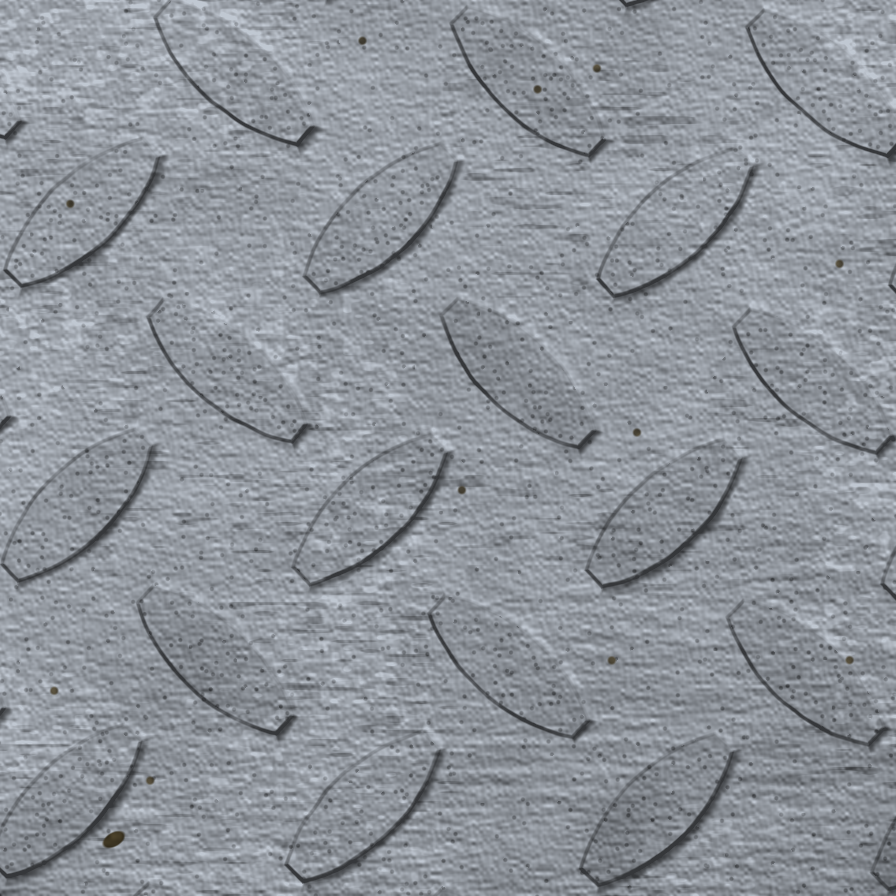
A WebGL 1 fragment shader for this texture:

```glsl
precision highp float;
// Worn steel tread plate: two interleaved, slightly skewed lattices of blunt
// lens-shaped studs leaning opposite ways. Edges are lit from the gradient of
// the stud distance; embossed noise and cellular pits give brushing and wear.

uniform vec2 u_resolution;

#define ACROSS vec2(0.3288, -0.0060)
#define UP vec2(0.0098, 0.3285)
#define HALF_LENGTH 0.106
#define HALF_WIDTH 0.041
#define SIDE_RADIUS 0.215
#define JITTER 0.007
#define LINE_WIDTH 0.0022
#define SHADOW_WIDTH 0.014
#define GRAIN 0.26
#define BRUSHING 0.36
#define STEEL vec3(0.58, 0.602, 0.632)
#define DEBRIS vec3(0.23, 0.20, 0.13)

float hash(vec2 p) {
  vec3 q = fract(p.xyx * 0.1031);
  q += dot(q, q.yzx + 33.33);
  return fract((q.x + q.y) * q.z);
}

vec2 hash2(vec2 p) {
  return vec2(hash(p), hash(p + 57.3));
}

float noise(vec2 p) {
  vec2 i = floor(p), f = p - i;
  f *= f * (3.0 - 2.0 * f);
  return mix(mix(hash(i), hash(i + vec2(1.0, 0.0)), f.x),
             mix(hash(i + vec2(0.0, 1.0)), hash(i + 1.0), f.x), f.y);
}

// Cellular noise: distance to the nearest point, and that point's random value
vec2 cells(vec2 p) {
  vec2 i = floor(p), f = p - i, best = vec2(9.0, 0.0);
  for (int y = -1; y <= 1; y++) {
    for (int x = -1; x <= 1; x++) {
      vec2 o = vec2(float(x), float(y));
      vec2 r = o + hash2(i + o) - f;
      float d = dot(r, r);
      if (d < best.x) best = vec2(d, hash(i + o + 19.0));
    }
  }
  return vec2(sqrt(best.x), best.y);
}

// One lattice of studs: signed distance and a random value per stud
vec2 studRow(vec2 p, vec2 centre, float angle) {
  p -= centre;
  float det = ACROSS.x * UP.y - ACROSS.y * UP.x;
  vec2 q = mat2(UP.y, -ACROSS.y, -UP.x, ACROSS.x) * p / det;
  vec2 id = floor(q + 0.5);
  vec2 key = id + 40.0 + 13.0 * step(0.0, angle);
  vec2 l = mat2(ACROSS, UP) * (q - id) + JITTER * (hash2(key) - 0.5);
  float a = angle + 0.06 * (hash(key + 7.0) - 0.5);
  vec2 axis = vec2(cos(a), sin(a));
  l = abs(vec2(dot(l, axis), dot(l, vec2(-axis.y, axis.x))));
  float side = length(l - vec2(0.0, HALF_WIDTH - SIDE_RADIUS)) - SIDE_RADIUS;
  return vec2(max(side, l.x - HALF_LENGTH), hash(key + 3.0));
}

vec2 studs(vec2 p) {
  p += 0.0022 * (vec2(noise(p * 40.0), noise(p * 40.0 + 31.0)) - 0.5);
  vec2 falling = studRow(p, vec2(0.5807, 0.5833), -0.74);
  vec2 rising = studRow(p, vec2(0.4127, 0.4310), 0.77);
  return falling.x < rising.x ? falling : rising;
}

// Surface height of the grain and the horizontal brushing
float relief(vec2 p, float brush) {
  float grain = noise(p * 240.0) + 0.8 * noise(p * vec2(70.0, 210.0));
  float streak = noise(p * vec2(9.0, 88.0)) + 0.6 * noise(p * vec2(28.0, 160.0));
  return GRAIN * grain + BRUSHING * brush * streak;
}

void main() {
  vec2 uv = gl_FragCoord.xy / u_resolution;
  float aa = 1.0 / min(u_resolution.x, u_resolution.y);

  // Stud distance, outward normal and face mask
  vec2 stud = studs(uv);
  float d = stud.x, e = 0.002;
  vec2 n = vec2(studs(uv + vec2(e, 0.0)).x - studs(uv - vec2(e, 0.0)).x,
                studs(uv + vec2(0.0, e)).x - studs(uv - vec2(0.0, e)).x);
  n /= length(n) + 0.0001;
  float face = 1.0 - smoothstep(-aa, aa, d);

  // Broad light falloff, mottling and embossed surface
  float glow = dot(uv - 0.5, vec2(-0.35, 0.8));
  float brush = 0.15 + 0.85 * (1.0 - smoothstep(-0.45, 0.15, glow));
  brush *= 1.0 - 0.7 * face;
  float mottle = noise(uv * 5.0) + 0.7 * noise(uv * 13.0) + 0.6 * noise(uv * 37.0);
  float tone = 0.985 + 0.17 * glow + 0.11 * (mottle - 1.15);
  tone += relief(uv, brush) - relief(uv + vec2(0.0012, 0.0032), brush);
  tone -= face * (0.02 + 0.07 * stud.y);

  // Dark dashes, bright scuffs and pits
  float dash = smoothstep(0.70, 0.88, noise(uv * vec2(34.0, 190.0) + 5.0));
  tone -= 0.20 * dash * (1.0 - 0.6 * face) * smoothstep(0.3, 0.7, noise(uv * 7.0 + 9.0));
  float scuff = smoothstep(0.58, 0.85, noise(uv * vec2(80.0, 170.0) + 21.0));
  tone += 0.17 * scuff * smoothstep(0.5, 0.8, noise(uv * 5.0 + 3.0));
  vec2 pit = cells(uv * 95.0);
  tone -= 0.28 * (1.0 - smoothstep(0.10, 0.32, pit.x)) * step(0.88 - 0.22 * face, pit.y);

  // Stud edges: shadow at lower right, worn glint at upper right, thin outline
  float wear = 0.55 + 0.65 * noise(uv * 45.0 + 11.0);
  float outside = smoothstep(-aa, 2.0 * aa, d);
  float shade = clamp(dot(n, vec2(0.72, -0.69)), 0.0, 1.0);
  float glint = clamp(dot(n, vec2(0.64, 0.77)), 0.0, 1.0);
  float shadow = outside * (1.0 - smoothstep(0.003, SHADOW_WIDTH * wear, d));
  tone *= 1.0 - 0.58 * shadow * shade * shade;
  float rim = 1.0 - smoothstep(0.002, 0.009, abs(d - 0.004));
  tone += 0.30 * rim * glint * glint * noise(uv * 130.0) * wear;
  float outline = 1.0 - smoothstep(0.3 * LINE_WIDTH, LINE_WIDTH + aa, abs(d));
  float facing = mix(0.32, 0.62, smoothstep(-0.2, 0.6, -n.y));
  tone *= 1.0 - outline * facing * wear * (1.0 - 0.75 * glint);

  // Sparse crumbs and one small dry leaf
  vec3 color = STEEL * clamp(tone, 0.36, 1.3);
  vec2 crumb = cells(uv * 11.0 + 4.0);
  float speck = (1.0 - smoothstep(0.03, 0.065, crumb.x)) * step(0.88, crumb.y);
  vec2 leaf = mat2(0.87, -0.5, 0.5, 0.87) * (uv - vec2(0.127, 0.063));
  float blade = 1.0 - smoothstep(0.8, 1.1, length(leaf / vec2(0.014, 0.008)));
  color = mix(color, DEBRIS * (0.7 + 0.7 * noise(uv * 150.0)), max(0.85 * speck, blade));
  gl_FragColor = vec4(color, 1.0);
}
```
